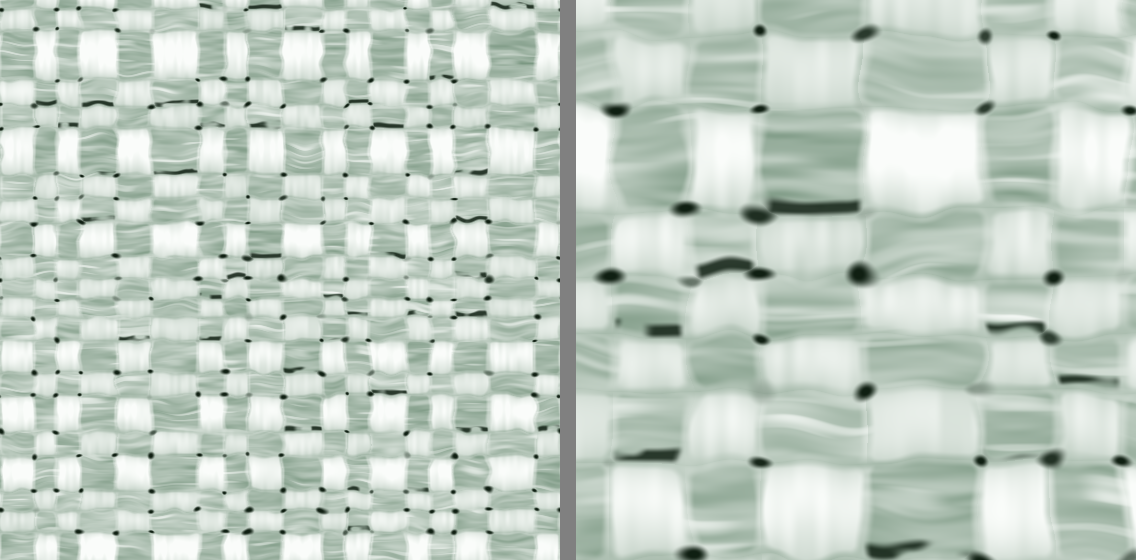
Left, the full canvas; right, a detail of the centre.
Give the GLSL for this texture, as a WebGL 1 fragment shader.

```glsl
precision highp float;
uniform vec2 u_resolution;

#define SPAN 768.0          // sum of the thread widths on each axis
#define THREADS vec2(18.0, 20.0)
#define WEFT_SHIFT 12.0     // part of the lowest thread that wraps to the top
#define WOBBLE 7.0
#define EDGE 4.0
#define DOT_RADIUS 6.5
#define DOT_SHARE 0.55
#define GAP_SHARE 0.2
#define DARK vec3(0.06, 0.12, 0.07)
#define SAGE vec3(0.54, 0.64, 0.565)
#define WHITE vec3(0.98, 0.99, 0.98)

float hash(vec2 p) {
  p = fract(p * vec2(0.1031, 0.1137) + 0.17);
  p += dot(p, p.yx + 33.33);
  return fract((p.x + p.y) * p.x * 17.3);
}

// Value noise that repeats at the canvas edge for whole cell counts
float noise(vec2 uv, vec2 cells) {
  vec2 p = uv * cells;
  vec2 i = floor(p);
  vec2 f = p - i;
  f = f * f * (3.0 - 2.0 * f);
  vec2 a = mod(i, cells);
  vec2 b = mod(i + 1.0, cells);
  return mix(mix(hash(a), hash(vec2(b.x, a.y)), f.x),
             mix(hash(vec2(a.x, b.y)), hash(b), f.x), f.y);
}

// Walks over four threads; thread holds start, width, index, end
void walk(float x, vec4 widths, inout vec4 thread) {
  for (int i = 0; i < 4; i++) {
    if (x >= thread.w)
      thread = vec4(thread.w, widths[i], thread.z + 1.0, thread.w + widths[i]);
  }
}

vec4 findWarp(float x) {
  vec4 t = vec4(0.0, 0.0, -1.0, 0.0);
  walk(x, vec4(48, 30, 32, 50), t);
  walk(x, vec4(47, 66, 35, 32), t);
  walk(x, vec4(48, 54, 33, 33), t);
  walk(x, vec4(49, 33, 32, 48), t);
  walk(x, vec4(65, 33, 0, 0), t);
  return t;
}

vec4 findWeft(float y) {
  vec4 t = vec4(0.0, 0.0, -1.0, 0.0);
  walk(y, vec4(50, 30, 27, 48), t);
  walk(y, vec4(33, 50, 30, 45), t);
  walk(y, vec4(32, 25, 28, 29), t);
  walk(y, vec4(48, 33, 32, 65), t);
  walk(y, vec4(30, 35, 68, 30), t);
  return t;
}

void main() {
  vec2 uv = gl_FragCoord.xy / u_resolution;

  // Uneven thread grid
  vec2 wobble = vec2(noise(uv, vec2(44.0)), noise(uv + 0.37, vec2(44.0))) - 0.5;
  vec2 q = fract(uv + (wobble * WOBBLE + vec2(0.0, WEFT_SHIFT)) / SPAN) * SPAN;
  vec4 warp = findWarp(q.x);
  vec4 weft = findWeft(q.y);
  vec2 cell = vec2(warp.z, weft.z);
  vec2 size = vec2(warp.y, weft.y);
  vec2 local = q - vec2(warp.x, weft.x);
  vec2 f = local / size;
  vec2 border = min(local, size - local);

  // Plain weave: the upper thread alternates, with rounded soft borders
  vec2 inset = max(EDGE * 1.5 - border, 0.0);
  float inside = smoothstep(0.0, EDGE, EDGE * 1.5 - length(inset));
  float side = mod(cell.x + cell.y, 2.0) * 2.0 - 1.0;
  float warpOver = 0.5 + 0.5 * side * inside;

  // Pale vertical threads, brightest where they float over wide rows
  float arch = sqrt(max(sin(3.14159 * pow(f.y, 1.3)), 0.0));
  float tall = smoothstep(27.0, 52.0, size.y);
  float vary = hash(cell + 3.0) - 0.5;
  float fibre = noise(uv, vec2(150.0, 26.0)) - 0.5;
  float warpTone = 0.5 + arch * (0.3 + 0.22 * tall + 0.12 * vary) + 0.16 * fibre;

  // Sage horizontal threads with slanting bright strands
  vec2 bent = uv + vec2(0.0, 0.016 * noise(uv, vec2(22.0)));
  float broad = noise(bent, vec2(20.0, 130.0));
  float fine = noise(bent + 0.21, vec2(36.0, 250.0));
  float strand = smoothstep(0.62, 0.95, noise(bent + 0.53, vec2(16.0, 170.0)));
  float weftTone = 0.42 * broad + 0.2 * fine + 0.32 * strand - 0.12
    + arch * (0.16 - 0.1 * tall + 0.22 * vary);

  float tone = clamp(mix(weftTone, warpTone, warpOver), -0.15, 1.0);
  vec3 color = mix(SAGE, WHITE, tone);

  // Dark holes where threads cross
  vec2 corner = mod(cell + step(0.5, f), THREADS);
  float chance = hash(corner + 41.0);
  float radius = DOT_RADIUS * (0.55 + 0.45 * hash(corner + 71.0));
  float hole = 1.0 - smoothstep(0.2, 1.0, length(border * vec2(0.8, 1.1)) / radius);
  hole *= smoothstep(1.0 - DOT_SHARE, 1.2 - DOT_SHARE, chance);

  // Broken slits under some horizontal threads, more of them to the right
  float slitShare = GAP_SHARE * (0.4 + 1.2 * cell.x / THREADS.x);
  float slit = step(hash(cell + 97.0), slitShare) * step(side, 0.0);
  slit *= 1.0 - smoothstep(1.0, 4.5, abs(local.y - 4.0));
  slit *= smoothstep(0.0, 4.0, border.x) * smoothstep(0.2, 0.6, noise(uv, vec2(60.0, 90.0)));

  color = mix(color, DARK, max(hole, 0.85 * slit));
  gl_FragColor = vec4(color, 1.0);
}
```
